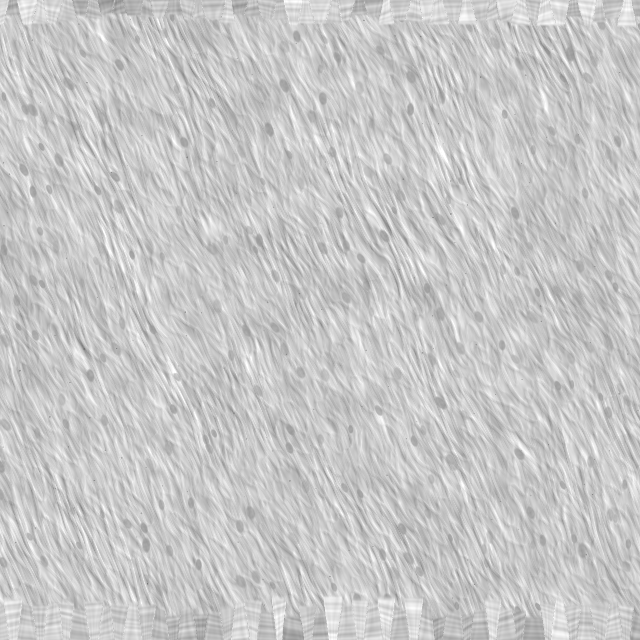
Give the GLSL for this texture, as a Shadertoy shader.

```glsl
const float FIBRE_TILT = 0.38;
const float BASE_GREY = 0.785;

float hash(vec2 p) {
    vec3 q = fract(vec3(p.xyx) * 0.1031);
    q += dot(q, q.yzx + 33.33);
    return fract((q.x + q.y) * q.z);
}

vec2 gradientAt(vec2 cell) {
    float angle = 6.2832 * hash(cell + 19.0);
    return vec2(cos(angle), sin(angle));
}

// Gradient noise, roughly -1 to 1
float noise(vec2 p) {
    vec2 i = floor(p), f = fract(p);
    vec2 u = f * f * f * (f * (f * 6.0 - 15.0) + 10.0);
    vec2 e = vec2(1.0, 0.0);
    float low = mix(dot(gradientAt(i), f),
                    dot(gradientAt(i + e.xy), f - e.xy), u.x);
    float high = mix(dot(gradientAt(i + e.yx), f - e.yx),
                     dot(gradientAt(i + e.xx), f - e.xx), u.x);
    return 1.4 * mix(low, high, u.y);
}

// x runs across the fibres, y runs along them
vec2 fibreSpace(vec2 p, float tilt) {
    float c = cos(tilt), s = sin(tilt);
    vec2 q = vec2(dot(p, vec2(c, s)), dot(p, vec2(s, -c)));
    q.x += 0.010 * noise(p * 5.0 + 3.0) + 0.0025 * noise(p * 16.0 + 8.0);
    return q;
}

float ridge(vec2 p) {
    return pow(max(1.0 - abs(noise(p)), 0.0), 8.0);
}

// Bright thread with a dark flank, like a lit edge
float relief(vec2 q, vec2 frequency, float offset) {
    vec2 p = q * frequency;
    return ridge(p) - ridge(p + vec2(offset, 0.0));
}

// Scattered ellipses of varied size, returned as coverage
float scatter(vec2 q, vec2 cellSize, vec2 radius, float density, float softness, float seed) {
    vec2 home = floor(q / cellSize);
    float cover = 0.0;
    for (int j = -1; j <= 1; j++)
    for (int i = -1; i <= 1; i++) {
        vec2 cell = home + vec2(i, j);
        vec2 key = cell + seed;
        vec2 jitter = vec2(hash(key + 5.0), hash(key + 11.0));
        vec2 d = q - (cell + jitter) * cellSize;
        d.x += d.y * 0.4 * (hash(key + 17.0) - 0.5);
        float size = mix(0.65, 1.2, hash(key + 23.0));
        float shape = 1.0 - smoothstep(1.0 - softness, 1.0 + softness, length(d / (radius * size)));
        float strength = mix(0.4, 1.0, hash(key + 31.0));
        cover = max(cover, shape * strength * step(hash(key), density));
    }
    return cover;
}

float tissue(vec2 p) {
    vec2 q = fibreSpace(p, FIBRE_TILT);
    vec2 crossing = fibreSpace(p, FIBRE_TILT + 0.17);
    float bundles = smoothstep(-0.3, 0.45, noise(q * vec2(11.0, 4.0) + 40.0));

    // Cloudy ground and soft streaks
    float grey = BASE_GREY + 0.03 * noise(q * vec2(7.0, 3.0));
    grey += 0.055 * noise(crossing * vec2(36.0, 13.0) + 70.0);
    grey += 0.07 * noise(q * vec2(80.0, 18.0) + 20.0);
    grey += 0.055 * noise(crossing * vec2(150.0, 36.0) + 90.0);
    grey += 0.03 * noise(q * vec2(240.0, 75.0) + 60.0);

    // Crisp fibre edges
    grey += mix(0.02, 0.13, bundles) * relief(q + 2.0, vec2(78.0, 7.5), 0.4);
    grey += 0.075 * relief(crossing + 5.0, vec2(66.0, 17.0), 0.35);
    grey += 0.05 * relief(q + 9.0, vec2(115.0, 22.0), 0.4);

    // Pale gaps, dark nuclei and specks
    grey += 0.12 * scatter(q, vec2(0.04, 0.1), vec2(0.0042, 0.028), 0.42, 0.5, 50.0);
    float nuclei = scatter(q, vec2(0.032, 0.055), vec2(0.0054, 0.0095), 0.42, 0.25, 120.0);
    grey = mix(grey, 0.6 + 0.04 * noise(q * 200.0), 0.8 * nuclei);
    grey -= 0.2 * scatter(q, vec2(0.04), vec2(0.0011), 0.3, 0.5, 200.0);
    return grey;
}

// Alternating wedges with flat streaks; x is grey, y is coverage
vec2 wedgeBorder(float x, float depth, float height, float seed) {
    float h = depth / height;
    float column = x * 48.0 + 0.3 * noise(vec2(x * 30.0, seed));
    float slanted = column + 0.55 * (clamp(h, 0.0, 1.0) - 0.5) * sin(3.14159 * column);
    float piece = floor(slanted);
    float blend = smoothstep(0.45, 0.55, fract(slanted));
    float tone = mix(hash(vec2(piece, seed)), hash(vec2(piece + 1.0, seed)), blend);
    float lean = mix(hash(vec2(piece, seed + 3.0)), hash(vec2(piece + 1.0, seed + 3.0)), blend) - 0.5;
    float bend = fract(slanted + 0.5) - 0.5;
    float streak = noise(vec2((piece + blend) * 3.7 + seed, depth * 170.0 + 3.0 * lean * bend));
    float rays = noise(vec2(slanted * 5.0, h + seed));
    float grey = BASE_GREY + 0.24 * (tone - 0.5) + 0.12 * streak + 0.06 * rays;
    float reach = 0.5 + 0.5 * tone;
    return vec2(grey, 1.0 - smoothstep(reach - 0.08, reach + 0.06, h));
}

void mainImage(out vec4 fragColor, in vec2 fragCoord) {
    vec2 p = fragCoord / iResolution.xy;
    float grey = tissue(p);
    vec2 lower = wedgeBorder(p.x, p.y, 0.07, 7.0);
    vec2 upper = wedgeBorder(p.x, 1.0 - p.y, 0.042, 29.0);
    grey = mix(grey, lower.x, lower.y);
    grey = mix(grey, upper.x, upper.y);
    fragColor = vec4(vec3(clamp(grey, 0.0, 1.0)), 1.0);
}
```
